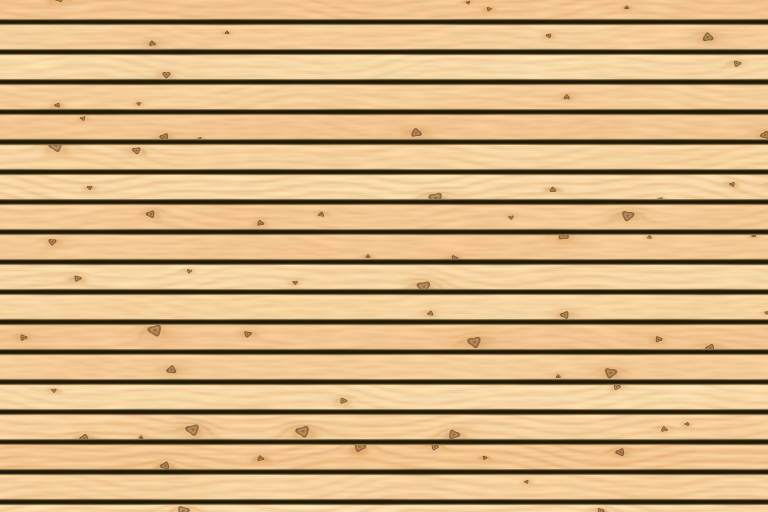
Write a WebGL 1 fragment shader that draws this texture.

```glsl
precision highp float;

uniform vec2 u_resolution;

const float BOARDS = 17.067;    // board pitches per canvas height
const float TOP_OFFSET = 0.733; // part of a board above the first gap
const float KNOT_CELL = 3.2;    // knot spacing along a board, in pitches

const vec3 PEACH = vec3(0.955, 0.775, 0.565);
const vec3 CREAM = vec3(0.975, 0.86, 0.67);
const vec3 GRAIN_TINT = vec3(0.05, 0.10, 0.13);
const vec3 KNOT_HALO = vec3(0.78, 0.54, 0.28);
const vec3 KNOT_CORE = vec3(0.34, 0.21, 0.09);
const vec3 SHADE = vec3(0.60, 0.51, 0.36);
const vec3 UMBER = vec3(0.25, 0.21, 0.09);
const vec3 GAP = vec3(0.13, 0.095, 0.01);

float hash(vec2 p) {
  vec3 q = fract(p.xyx * vec3(0.1031, 0.1030, 0.0973));
  q += dot(q, q.yzx + 33.33);
  return fract((q.x + q.y) * q.z);
}

// Distance to the nearest scattered point
float cellular(vec2 p) {
  vec2 cell = floor(p);
  float nearest = 2.0;
  for (int j = -1; j <= 1; j++) {
    for (int i = -1; i <= 1; i++) {
      vec2 c = cell + vec2(float(i), float(j));
      vec2 point = c + vec2(hash(c), hash(c + 71.7));
      nearest = min(nearest, distance(p, point));
    }
  }
  return nearest;
}

// Slow drift along a board
float drift(float x, float seed) {
  return 0.5 * sin(x * 0.31 + seed) + 0.3 * sin(x * 0.73 + seed * 2.3)
       + 0.2 * sin(x * 1.57 + seed * 4.1);
}

// x: dark core, y: stained halo, z: bend of the grain
vec3 knots(vec2 p, float row, float soft) {
  vec3 total = vec3(0.0);
  float cell = floor(p.x / KNOT_CELL);
  for (int i = -1; i <= 1; i++) {
    vec2 id = vec2(cell + float(i), row) + 40.0;
    float present = step(hash(id), 0.46);
    float size = hash(id + 13.1);
    float radius = mix(0.05, 0.17, size * size);
    vec2 center = vec2((cell + float(i) + hash(id + 5.3)) * KNOT_CELL,
                       mix(0.1, 0.9, hash(id + 27.9)));
    vec2 d = p - center;
    float wobble = 1.0 + 0.2 * sin(3.0 * atan(d.y, d.x + 0.0001) + size * 20.0);
    float r = length(d * vec2(0.8, 1.0)) * wobble;
    vec2 spread = d / (radius * vec2(3.6, 1.7));
    float halo = exp(-dot(spread, spread));
    float core = 1.0 - smoothstep(radius - soft, radius + soft, r);
    core *= 0.75 + 0.25 * cos(r / radius * 7.0);
    total += present * vec3(core * mix(0.9, 0.6, size), halo * 0.4,
                            halo * radius * 9.0);
  }
  return total;
}

// Growth lines: layered sines that drift and bend around knots
float grain(vec2 p, float seed, float bend) {
  float phase = p.y * 3.0 + bend + 2.2 * drift(p.x * 0.7, seed);
  float lines = 0.5 + 0.5 * sin(6.2832 * phase);
  float fine = 0.5 + 0.5 * sin(p.y * 39.0 + 3.0 * drift(p.x, seed + 2.0));
  return 0.75 * lines * lines + 0.25 * fine;
}

vec3 board(vec2 p, float row, float soft) {
  float seed = hash(vec2(row + 50.0, 3.7)) * 40.0;
  float figure = hash(vec2(row + 50.0, 19.2));
  vec3 knot = knots(p, row, soft);

  // Alternating warm and pale boards, with soft streaks
  float tone = 0.42 + 0.42 * cos(1.698 * (row - 1.0));
  tone += 0.16 * drift(p.x + p.y * 2.0, seed);
  vec3 color = mix(PEACH, CREAM, clamp(tone, 0.0, 1.0));

  float strength = mix(0.2, 0.85, figure * figure) + 0.5 * knot.y;
  color -= GRAIN_TINT * strength * (grain(p, seed, knot.z) - 0.35);
  float fibre = cellular(vec2(p.x * 0.9, p.y * 7.0) + seed * 3.0);
  color += 0.05 * (fibre - 0.5);

  // Stains, knots and a pale upper edge
  color = mix(color, KNOT_HALO, min(knot.y, 0.6));
  color = mix(color, KNOT_CORE, clamp(knot.x, 0.0, 1.0));
  float rim = smoothstep(0.1, 0.17, p.y) * (1.0 - smoothstep(0.17, 0.28, p.y));
  return color + 0.025 * rim;
}

// Dark gap fading through brown into the board
vec3 addGap(vec3 wood, float d, float soft) {
  vec3 color = mix(GAP, UMBER, smoothstep(0.045 - soft, 0.045 + soft, d));
  color = mix(color, SHADE, smoothstep(0.075 - soft, 0.075 + soft, d));
  return mix(color, wood, smoothstep(0.105 - soft, 0.105 + soft, d));
}

void main() {
  vec2 uv = gl_FragCoord.xy / u_resolution.y;
  float soft = max(0.02, 0.6 * BOARDS / u_resolution.y);
  float fromTop = (1.0 - uv.y) * BOARDS - TOP_OFFSET;
  float row = floor(fromTop);
  vec2 p = vec2(uv.x * BOARDS, fract(fromTop));

  vec3 wood = board(p, row, soft);
  float edge = min(p.y, 1.0 - p.y) + 0.006 * drift(p.x * 2.0, floor(fromTop + 0.5));
  gl_FragColor = vec4(clamp(addGap(wood, edge, soft), 0.0, 1.0), 1.0);
}
```
